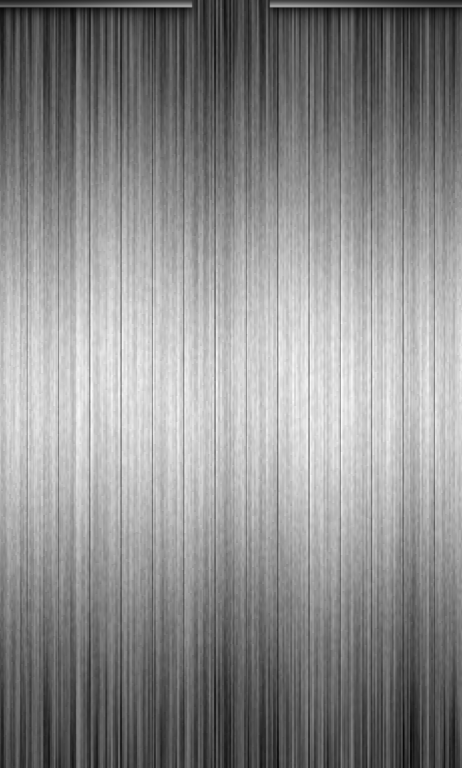
Reproduce this texture procedurally as a Shadertoy shader.

```glsl
// Brushed steel panels with a bright horizontal sheen and two trim bars at the top.

const float PANEL_WIDTH   = 0.0678;  // distance between seams
const float PANEL_OFFSET  = 0.0587;  // position of the first seam
const float SEAM_WIDTH    = 0.0015;
const float SEAM_DEPTH    = 0.42;
const float RIM_WIDTH     = 0.0075;  // lit edge right of each seam
const float RIM_LIGHT     = 0.08;
const float SHEEN_HEIGHT  = 0.495;
const float SHEEN_SPREAD  = 0.232;
const float SHADE_DARK    = 0.20;
const float SHADE_BRIGHT  = 0.85;
const float GRAIN_MIDDLE  = 0.17;    // streak contrast inside the sheen
const float GRAIN_ENDS    = 0.36;    // streak contrast at top and bottom
const float FLECK_LIGHT   = 0.075;   // short flecks along the hairlines
const vec2  FLECK_COUNT   = vec2(230.0, 150.0);
const float BAR_HEIGHT    = 0.0098;
const float BAR_GAP       = 0.084;   // half of the opening between the bars
const float SHADOW_LENGTH = 0.009;

float hash(float n) {
    return fract(sin(n * 12.9898 + 4.1) * 43758.5);
}

// One-dimensional cellular noise: vertical strands whose shade drifts with y.
float strands(vec2 p, float count, float seed, float rate) {
    float x = p.x * count;
    float cell = floor(x);
    float total = 0.0;
    float weights = 0.0;
    for (int i = -2; i <= 2; i++) {
        float id = cell + float(i);
        float key = id + seed;
        float d = x - id - 0.15 - 0.7 * hash(key);
        float w = exp(-7.0 * d * d);
        float phase = 6.283 * hash(key + 31.7);
        float drift = 0.15 * sin(p.y * rate + phase) + 0.10 * sin(p.y * rate * 2.7 + 2.0 * phase);
        total += w * (hash(key + 77.3) - 0.5 + drift);
        weights += w;
    }
    return total / weights;
}

// Layered streaks, mostly hairlines over faint wider bands.
float brushedGrain(vec2 p) {
    return 0.10 * strands(p, 42.0, 11.0, 6.0)
         + 0.30 * strands(p, 125.0, 230.0, 9.0)
         + 0.66 * strands(p, 250.0, 510.0, 14.0);
}

// One column of flecks, each column shifted by its own amount.
float fleckColumn(float column, float y) {
    float shifted = y + 10.0 * hash(column + 5.3);
    float row = floor(shifted);
    float key = column * 17.3;
    return mix(hash(key + row * 1.7), hash(key + row * 1.7 + 1.7), smoothstep(0.0, 1.0, shifted - row)) - 0.5;
}

float flecks(vec2 p) {
    vec2 q = p * FLECK_COUNT;
    float column = floor(q.x);
    return mix(fleckColumn(column, q.y), fleckColumn(column + 1.0, q.y), smoothstep(0.2, 0.8, q.x - column));
}

// Vertical falloff of the sheen, bent slightly by broad waves across x.
float sheen(vec2 p) {
    float wave = cos(6.283 * (p.x - 0.28) / 0.41);
    float bend = 0.012 * sin(p.x * 19.0) + 0.008 * sin(p.x * 47.0 + 1.0);
    float d = (p.y - SHEEN_HEIGHT + bend) / (SHEEN_SPREAD + 0.010 * wave);
    return exp(-0.5 * d * d) * (0.98 + 0.03 * wave);
}

// Dark groove at each panel edge, followed by a lit rim.
float seamShade(float x, float lit, float pixel) {
    float local = mod(x - PANEL_OFFSET + 0.5 * PANEL_WIDTH, PANEL_WIDTH) - 0.5 * PANEL_WIDTH;
    float soft = max(SEAM_WIDTH, 0.5 * pixel);
    float groove = 1.0 - smoothstep(0.3 * soft, 1.6 * soft, abs(local));
    float rim = smoothstep(0.0, 2.0 * soft, local) * (1.0 - smoothstep(0.4 * RIM_WIDTH, RIM_WIDTH, local));
    float slope = 0.03 * local / PANEL_WIDTH;
    return (RIM_LIGHT * rim - slope) * lit - SEAM_DEPTH * groove * (0.15 + 0.5 * lit);
}

// Bar finish: dark lip, grey body and a light lower edge, fading to the sides.
float barShade(float side, float depth) {
    float glow = mix(0.55, 0.28, smoothstep(BAR_GAP, 0.5, side));
    float body = glow * mix(0.45, 0.95, smoothstep(0.0, 0.7, depth));
    float edge = smoothstep(0.55, 0.75, depth) * (1.0 - smoothstep(0.85, 1.0, depth));
    return body + 0.10 * edge;
}

void mainImage(out vec4 fragColor, in vec2 fragCoord) {
    vec2 uv = fragCoord / iResolution.xy;
    vec2 pixel = 1.0 / iResolution.xy;

    // Brushed panels
    float lit = sheen(uv);
    float shade = mix(SHADE_DARK, SHADE_BRIGHT, lit);
    float ends = smoothstep(0.24, 0.5, abs(uv.y - SHEEN_HEIGHT));
    shade += brushedGrain(uv) * mix(GRAIN_MIDDLE, GRAIN_ENDS, ends);
    shade += FLECK_LIGHT * flecks(uv) * (1.0 - 0.6 * ends);
    shade += seamShade(uv.x, lit, pixel.x);

    // Trim bars and their soft shadow
    float side = abs(uv.x - 0.5);
    float fromTop = 1.0 - uv.y;
    float across = smoothstep(BAR_GAP - pixel.x, BAR_GAP + pixel.x, side);
    float shadowSide = smoothstep(BAR_GAP - 0.012, BAR_GAP + 0.012, side);
    float shadow = exp(-max(fromTop - BAR_HEIGHT, 0.0) / SHADOW_LENGTH);
    shade *= 1.0 - 0.75 * shadow * shadowSide;
    float bar = across * (1.0 - smoothstep(BAR_HEIGHT - pixel.y, BAR_HEIGHT + pixel.y, fromTop));
    shade = mix(shade, barShade(side, fromTop / BAR_HEIGHT), bar);

    fragColor = vec4(vec3(clamp(shade, 0.03, 0.98)), 1.0);
}
```
